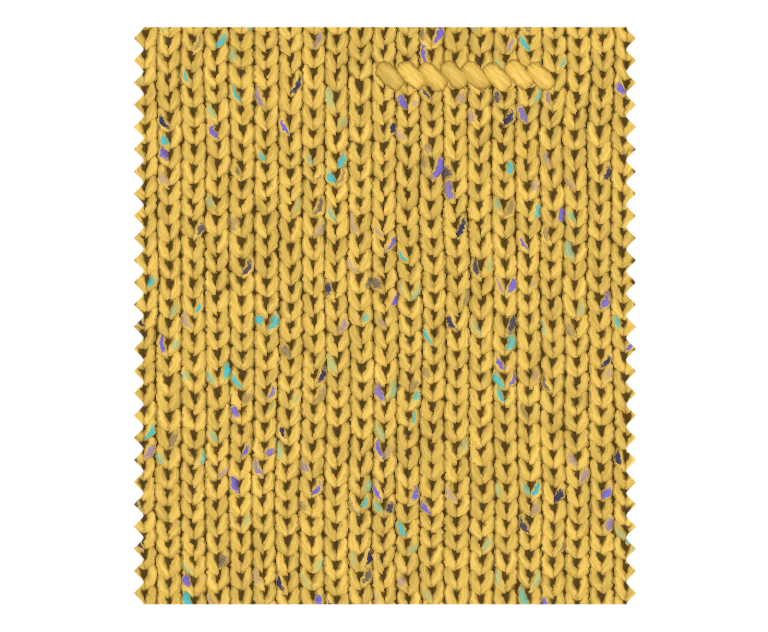
Give the GLSL for this texture, as a Shadertoy shader.

```glsl
// Swatch of mustard tweed stocking stitch with pinked sides, on white.
// Mirrored slanted strands form columns of V stitches; hashes add fibre
// streaks and coloured flecks, and a short rope of loops lies near the top.

const vec2 SWATCH_MIN = vec2(0.2105, 0.044);
const vec2 SWATCH_SIZE = vec2(0.797, 0.913);
const vec2 STITCHES = vec2(21.0, 31.0);
const float TEETH = 26.0;

const vec3 GAP = vec3(0.37, 0.29, 0.13);
const vec3 SHADE = vec3(0.72, 0.58, 0.27);
const vec3 GOLD = vec3(0.89, 0.73, 0.34);
const vec3 LIGHT = vec3(0.96, 0.81, 0.43);
const vec3 CYAN = vec3(0.30, 0.73, 0.78);
const vec3 VIOLET = vec3(0.46, 0.40, 0.80);
const vec3 NAVY = vec3(0.22, 0.21, 0.35);

float hash(vec2 p) {
    return fract(sin(dot(p, vec2(127.1, 311.7))) * 43758.5453);
}

float noise(vec2 p) {
    vec2 i = floor(p), f = fract(p);
    f = f * f * (3.0 - 2.0 * f);
    return mix(mix(hash(i), hash(i + vec2(1, 0)), f.x),
               mix(hash(i + vec2(0, 1)), hash(i + 1.0), f.x), f.y);
}

// Coordinates along and across a strand of the given direction
vec2 strandSpace(vec2 p, vec2 dir) {
    return vec2(dot(p, dir), dot(p, vec2(dir.y, -dir.x)));
}

// Rounded height of a strand: 1 on its axis, 0 at its rim
float strandHeight(vec2 q, vec2 halfSize) {
    vec2 r = q / halfSize;
    return 1.0 - r.y * r.y - r.x * r.x * r.x * r.x;
}

// Yarn shading with streaks that run along the strand
vec3 yarn(vec2 q, float height, float seed, float lightSide) {
    float streak = noise(vec2(q.x * 60.0, q.y * 420.0) + seed * 91.0) - 0.5;
    float relief = height + 0.22 * streak + lightSide;
    vec3 c = mix(GAP, SHADE, smoothstep(-0.45, 0.25, relief));
    c = mix(c, GOLD, smoothstep(0.1, 0.7, relief));
    c = mix(c, LIGHT, 0.6 * smoothstep(0.65, 1.1, relief));
    return c * (1.0 + 0.12 * streak + 0.10 * (seed - 0.5));
}

// Tweed nep on some strands, strong or faintly blended in
vec3 addFleck(vec3 c, vec2 q, vec2 id, float height) {
    float pick = hash(id + 17.3);
    vec3 dye = pick < 0.42 ? CYAN : pick < 0.74 ? VIOLET : NAVY;
    float present = step(hash(id + 5.7), 0.17);
    float strength = mix(0.3, 0.95, smoothstep(0.3, 0.8, hash(id + 9.1)));
    vec2 size = vec2(mix(0.009, 0.019, hash(id + 2.9)),
                     mix(0.003, 0.0075, hash(id + 3.7)));
    vec2 offset = (vec2(hash(id + 6.1), hash(id + 8.3)) - 0.5) * vec2(0.014, 0.006);
    float ragged = 0.5 * (noise(q * 350.0 + id) - 0.5);
    float shape = 1.0 - smoothstep(0.45, 1.15, length((q - offset) / size) + ragged);
    vec3 lit = dye * (0.75 + 0.32 * clamp(height, 0.0, 1.0));
    return mix(c, lit, present * strength * shape);
}

// Knitted ground: the tallest of the strands from adjoining rows wins
vec3 knit(vec2 p) {
    vec2 cell = SWATCH_SIZE / STITCHES;
    float column = floor(p.x / cell.x);
    float x = (fract(p.x / cell.x) - 0.5) * cell.x;
    float side = x < 0.0 ? -1.0 : 1.0;
    // Every half column slips a little against its neighbours
    float halfColumn = column * 2.0 + step(0.0, side);
    float y = p.y + cell.y * (0.55 * hash(vec2(column, 3.0)) + 0.2 * hash(vec2(halfColumn, 8.0)));
    float best = -10.0;
    vec3 color = GAP;
    for (int j = -1; j <= 1; j++) {
        float row = floor(y / cell.y) + float(j);
        vec2 id = vec2(halfColumn, row);
        float seed = hash(id);
        vec2 center = vec2(0.0096, (row + 0.5) * cell.y);
        center += (vec2(seed, hash(id + 4.4)) - 0.5) * vec2(0.0022, 0.006);
        vec2 dir = normalize(vec2(0.43 + 0.16 * (hash(id + 1.6) - 0.5), 0.90));
        vec2 q = strandSpace(vec2(abs(x), y) - center, dir);
        q.y += 18.0 * q.x * q.x - 0.0015;
        float height = strandHeight(q, vec2(0.0215, 0.0077 + 0.0012 * seed));
        if (height > best) {
            best = height;
            color = addFleck(yarn(q, height, seed, -side * q.y * 14.0), q, id, height);
        }
    }
    // Creases between columns and down the middle of each V
    float outer = smoothstep(0.0045, 0.0, 0.5 * cell.x - abs(x));
    float inner = smoothstep(0.0035, 0.0, abs(x));
    float depth = 0.5 + 0.5 * noise(p * vec2(40.0, 110.0));
    return color * (1.0 - depth * max(0.30 * outer, 0.20 * inner));
}

// Short row of thick overlapping loops, all leaning the same way
vec3 addRope(vec3 ground, vec2 p) {
    float best = -0.4;
    vec3 color = ground;
    for (int i = 0; i < 8; i++) {
        float k = float(i);
        vec2 center = vec2(0.617 + 0.034 * k, 0.880 + 0.002 * sin(k * 2.3));
        vec2 q = strandSpace(p - center, normalize(vec2(0.70, -0.71)));
        float height = strandHeight(q, vec2(0.0255, 0.0135));
        if (height > best) {
            best = height;
            color = yarn(q, height, hash(vec2(k, 71.0)), 0.12);
        }
    }
    return mix(ground, color, smoothstep(-0.4, 0.0, best));
}

void mainImage(out vec4 fragColor, in vec2 fragCoord) {
    vec2 p = fragCoord / iResolution.y;
    float pixel = 1.0 / iResolution.y;
    // Uneven tension and fine fuzz
    vec2 bend = vec2(noise(p * 9.0), noise(p * 9.0 + 31.0)) - 0.5;
    vec2 fuzz = vec2(noise(p * 190.0), noise(p * 190.0 + 57.0)) - 0.5;
    vec2 w = p + vec2(0.008, 0.014) * bend + 0.0034 * fuzz;
    vec3 cloth = addRope(knit(w - SWATCH_MIN), p + 0.003 * fuzz);
    // Straight top and bottom, zigzag sides
    vec2 d = abs(p - SWATCH_MIN - 0.5 * SWATCH_SIZE) - 0.5 * SWATCH_SIZE;
    float tooth = abs(fract((p.y - SWATCH_MIN.y) / SWATCH_SIZE.y * TEETH) - 0.5) * 2.0;
    float edge = max((d.x + 0.017 * smoothstep(-0.3, 1.1, tooth)) * 0.72, d.y);
    fragColor = vec4(mix(cloth, vec3(1.0), smoothstep(-pixel, pixel, edge)), 1.0);
}
```
